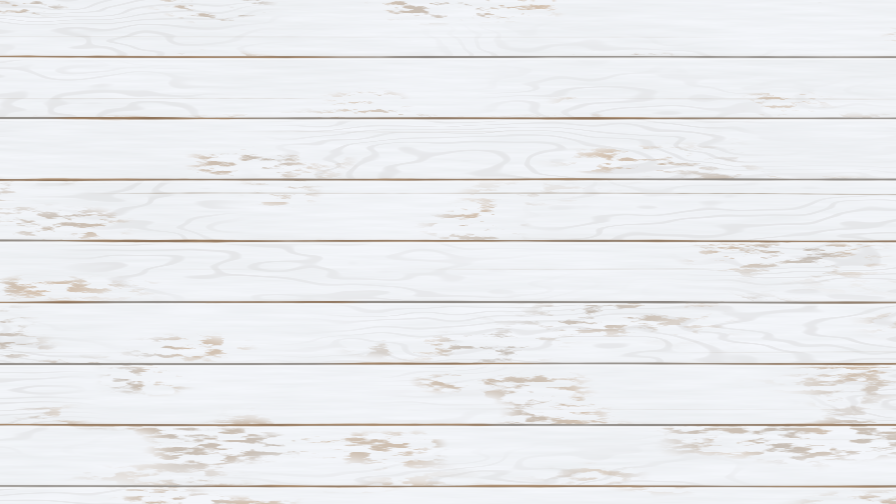
A Shadertoy shader for this texture:

```glsl
// Whitewashed horizontal planks with thin dark seams and worn paint.
// Rows come from a fixed pitch; stretched value noise, shifted per plank,
// drives the grain, the scuffs, the cracks and the dirt in the seams.

float hash(vec2 p) {
    return fract(sin(dot(p, vec2(127.1, 311.7))) * 43758.5453);
}

float noise(vec2 p) {
    vec2 cell = floor(p);
    vec2 f = fract(p);
    f = f * f * (3.0 - 2.0 * f);
    float low = mix(hash(cell), hash(cell + vec2(1, 0)), f.x);
    float high = mix(hash(cell + vec2(0, 1)), hash(cell + vec2(1, 1)), f.x);
    return mix(low, high, f.y);
}

float fbm(vec2 p) {
    float sum = 0.0;
    float gain = 0.5;
    for (int i = 0; i < 4; i++) {
        sum += gain * noise(p);
        p = p * 2.03 + 17.3;
        gain *= 0.5;
    }
    return sum / 0.9375;
}

// Antialiased line: d is the distance from its centre
float stroke(float d, float halfWidth, float pixel) {
    return 1.0 - smoothstep(halfWidth - 0.5 * pixel, halfWidth + 0.5 * pixel, abs(d));
}

void mainImage(out vec4 fragColor, in vec2 fragCoord) {
    vec2 p = fragCoord / iResolution.y;
    float pixel = 1.0 / iResolution.y;

    // Plank layout
    float pitch = 0.1218;
    float row = (p.y - 0.0347) / pitch;
    float plank = floor(row);
    float seam = floor(row + 0.5);
    float across = row - plank;
    vec2 q = p + vec2(plank * 7.31, plank * 3.17);

    // White paint with broad clouds and fine fibres
    float clouds = fbm(q * vec2(2.5, 9.0));
    float fibres = fbm(q * vec2(9.0, 150.0));
    float tone = 0.64 + 0.7 * (clouds - 0.5) + 1.1 * (fibres - 0.5);
    vec3 col = mix(vec3(0.92, 0.93, 0.94), vec3(0.958, 0.966, 0.982), clamp(tone, 0.0, 1.0));

    // Growth rings: contours of a stretched field, showing in places
    float field = fbm(q * vec2(1.6, 9.0) + 4.0) * 13.0 + across * 4.0;
    float ring = smoothstep(0.72, 1.0, sin(field * 6.2832) * 0.5 + 0.5);
    float ringMask = smoothstep(0.42, 0.75, noise(q * vec2(2.2, 5.0) + 31.0));
    col -= vec3(0.045, 0.050, 0.055) * ring * ringMask * (0.4 + fibres);

    // Scuffs that bare the wood, denser close to the seams
    float seamDist = (row - seam) * pitch;
    float nearSeam = exp(-abs(seamDist) / 0.007);
    float patches = smoothstep(0.56, 0.88, noise(q * vec2(5.0, 17.0) + 53.0) + 0.16 * nearSeam);
    float flakes = smoothstep(0.48, 0.68, fbm(q * vec2(24.0, 120.0) + 9.0));
    vec3 bareWood = mix(vec3(0.80, 0.70, 0.60), vec3(0.72, 0.68, 0.64), noise(q * 11.0));
    col = mix(col, bareWood, 0.75 * patches * flakes);

    // One broken hairline crack per plank, strongest on the fifth
    float strongCrack = 1.0 - step(0.5, abs(plank - 4.0));
    float crackRow = mix(0.15 + 0.7 * hash(vec2(plank, 5.0)), 0.77, strongCrack);
    float crackDist = (across - crackRow) * pitch + 0.003 * (noise(q * vec2(3.0, 0.0)) - 0.5);
    float crackRun = smoothstep(0.3, 0.65, noise(vec2(p.x * 2.5, plank * 13.7)));
    crackRun *= mix(0.25 * hash(vec2(plank, 8.0)), 0.7, strongCrack);
    crackRun *= mix(0.5, 1.0, noise(vec2(p.x * 45.0, plank)));
    col = mix(col, vec3(0.68, 0.63, 0.57), crackRun * stroke(crackDist, 0.0011, pixel));

    // Seams: soft shade, a pale lip below, and a dark core of uneven width
    float bend = 0.0022 * (noise(vec2(p.x * 2.5, seam * 9.1)) - 0.5);
    float d = seamDist + bend;
    float dirt = fbm(vec2(p.x * 7.0, seam * 23.7));
    float rust = smoothstep(0.42, 0.7, noise(vec2(p.x * 3.5, seam * 5.9 + 2.0)) + 0.12 - 0.12 * p.x);
    col = mix(col, vec3(0.78, 0.75, 0.72), 0.45 * exp(-abs(d) / 0.0025));
    col = mix(col, vec3(0.975, 0.980, 0.988), 0.7 * stroke(d + 0.0048, 0.0013, pixel));
    vec3 seamColor = mix(vec3(0.55, 0.53, 0.51), vec3(0.54, 0.43, 0.33), rust);
    float halfWidth = 0.0010 + 0.0016 * dirt;
    col = mix(col, seamColor, (0.7 + 0.3 * dirt) * stroke(d, halfWidth, max(pixel, 0.0016)));

    // Rust-brown paint loss spilling from the seam
    float spill = stroke(d, 0.0055 * rust * dirt, 0.0025) * smoothstep(0.4, 0.7, fibres);
    col = mix(col, vec3(0.70, 0.58, 0.46), 0.6 * spill * rust);

    fragColor = vec4(clamp(col, 0.0, 1.0), 1.0);
}
```
